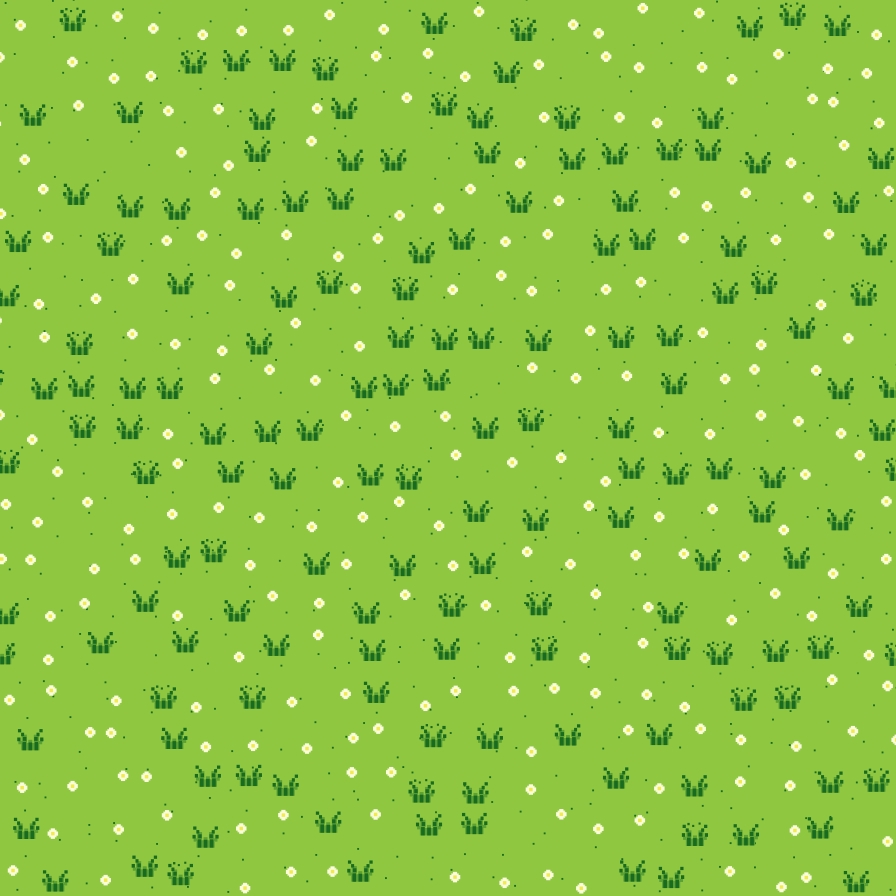
Give the GLSL for this texture, as a Shadertoy shader.

```glsl
// A pixel-art meadow: dark grass tufts, white daisies and tiny specks on flat green.
// Jittered cells scatter the plants; each plant is a small union of soft-edged
// boxes, and tufts are mirrored about their vertical axis.

const float FIELD = 768.0;        // design units along the canvas height
const float PLANT_CELL = 38.4;    // spacing of tufts and daisies
const float SPECK_CELL = 29.0;    // spacing of specks
const float TUFT_SHARE = 0.39;    // part of the cells holding a tuft
const float DAISY_SHARE = 0.56;   // part of the cells holding a daisy
const float TUFT_JITTER = 15.0;
const float DAISY_JITTER = 27.0;
const float SPECK_JITTER = 25.0;
const float SPECK_SIZE = 0.8;
const float CROWN_SHARE = 0.25;   // part of the tufts with loose dots on top

const vec3 MEADOW = vec3(0.56, 0.78, 0.25);
const vec3 LEAF   = vec3(0.36, 0.63, 0.20);
const vec3 BLADE  = vec3(0.10, 0.42, 0.12);
const vec3 PETAL  = vec3(0.98, 0.99, 0.87);
const vec3 CREAM  = vec3(0.85, 0.93, 0.62);
const vec3 POLLEN = vec3(0.95, 0.92, 0.29);

float pixelWidth;                 // one screen pixel in design units

vec3 hash3(vec2 cell) {
    vec3 q = fract(vec3(cell.xyx) * vec3(0.1031, 0.1030, 0.0973));
    q += dot(q, q.yxz + 33.33);
    return fract((q.xxy + q.yzz) * q.zyx);
}

// Coverage of an axis-aligned box, smoothed over one pixel
float box(vec2 p, vec2 centre, vec2 halfSize) {
    vec2 c = clamp(0.5 - (abs(p - centre) - halfSize) / pixelWidth, 0.0, 1.0);
    return c.x * c.y;
}

vec3 drawTuft(vec3 colour, vec2 p, float crown) {
    vec2 m = vec2(abs(p.x), p.y);
    // Pale leaf base and soft joints
    float leaf = box(m, vec2(0.0, -6.0), vec2(7.8, 3.2));
    leaf = max(leaf, box(m, vec2(5.2, 1.0), vec2(2.2, 3.2)));
    leaf = max(leaf, box(m, vec2(8.6, -2.6), vec2(1.6, 1.4)));
    leaf = max(leaf, box(m, vec2(0.0, -1.4), vec2(1.7, 1.2)));
    // Upright blades, then the stepped outer arms
    float blade = box(m, vec2(0.0, -5.8), vec2(1.6, 3.4));
    blade = max(blade, box(m, vec2(5.2, -5.6), vec2(1.6, 3.6)));
    blade = max(blade, box(m, vec2(4.8, 0.6), vec2(1.5, 1.7)));
    blade = max(blade, box(m, vec2(6.6, 4.4), vec2(1.3, 1.5)));
    blade = max(blade, box(m, vec2(9.2, 7.6), vec2(1.4, 1.4)));
    blade = max(blade, box(m, vec2(9.8, 0.2), vec2(1.4, 1.6)));
    // Loose dots above some tufts
    float dots = box(p, vec2(-5.5, 9.6), vec2(1.0));
    dots = max(dots, box(p, vec2(-1.5, 8.0), vec2(0.9)));
    dots = max(dots, box(p, vec2(4.0, 10.0), vec2(0.9)));
    blade = max(blade, dots * crown);
    return mix(mix(colour, LEAF, leaf), BLADE, blade);
}

vec3 drawDaisy(vec3 colour, vec2 p) {
    float corners = box(p, vec2(0.0), vec2(3.3));
    float petals = max(box(p, vec2(0.0), vec2(4.5, 1.8)),
                       box(p, vec2(0.0), vec2(1.8, 4.5)));
    petals = max(petals, box(p, vec2(0.0), vec2(2.7)));
    colour = mix(colour, CREAM, corners);
    colour = mix(colour, PETAL, petals);
    return mix(colour, POLLEN, box(p, vec2(0.0), vec2(1.5)));
}

void mainImage(out vec4 fragColor, in vec2 fragCoord) {
    pixelWidth = FIELD / iResolution.y;
    vec2 p = fragCoord * pixelWidth;
    vec3 colour = MEADOW;

    // Specks
    vec2 speckCell = floor(p / SPECK_CELL);
    vec2 speckOffset = (hash3(speckCell + 71.0).xy - 0.5) * SPECK_JITTER;
    vec2 speckPos = p - (speckCell + 0.5) * SPECK_CELL - speckOffset;
    colour = mix(colour, BLADE, box(speckPos, vec2(0.0), vec2(SPECK_SIZE)));

    // Plants: every row of cells slides sideways by its own amount
    float row = floor(p.y / PLANT_CELL);
    p.x += hash3(vec2(row, 19.0)).x * PLANT_CELL;
    vec2 cell = vec2(floor(p.x / PLANT_CELL), row);
    vec2 local = p - (cell + 0.5) * PLANT_CELL;
    vec3 place = hash3(cell + 7.0);
    vec2 offset = place.xy - 0.5;
    float kind = hash3(cell + 137.0).x;

    if (kind < TUFT_SHARE) {
        float crown = step(place.z, CROWN_SHARE);
        colour = drawTuft(colour, local - offset * TUFT_JITTER, crown);
    } else if (kind < TUFT_SHARE + DAISY_SHARE) {
        colour = drawDaisy(colour, local - offset * DAISY_JITTER);
    }
    fragColor = vec4(colour, 1.0);
}
```
